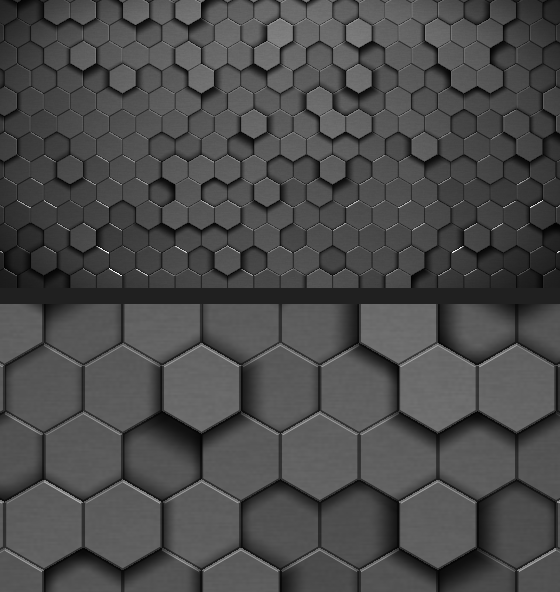
Top: the whole. Bottom: its middle third, enlarged.
A WebGL 2 fragment shader for this pattern:

```glsl
#version 300 es
precision highp float;
// A wall of dark hexagonal tiles standing at different heights, lit from above.
// Each pixel finds its tile, then gathers soft shadows from the six neighbours
// and adds joints, glinting upper bevels, brushed grain and a broad light falloff.

#define PITCH 0.0912          // tile width, in canvas heights
#define ORIGIN vec2(0.015, 0.964)
#define JOINT_WIDTH 0.022     // in tile widths
#define BEVEL_WIDTH 0.034     // in tile widths
#define SHADOW_REACH 0.38
#define SHADOW_DROP 0.13
#define SHADOW_DEPTH 0.82
#define GLINT 0.62
#define GRAIN 0.045
#define LIGHT_HEIGHT 1.35

uniform vec2 u_resolution;
out vec4 fragColor;

const float ROW = 0.8660254;

float hash(vec2 p) {
    vec3 q = fract(vec3(p.xyx) * 0.1031);
    q += dot(q, q.yzx + 33.33);
    return fract((q.x + q.y) * q.z);
}

float noise(vec2 p) {
    vec2 i = floor(p), f = fract(p);
    f = f * f * (3.0 - 2.0 * f);
    return mix(mix(hash(i), hash(i + vec2(1, 0)), f.x),
               mix(hash(i + vec2(0, 1)), hash(i + vec2(1, 1)), f.x), f.y);
}

// Signed distance to an upright hexagon of width 1
float hexDistance(vec2 p) {
    p = abs(p);
    return max(p.x, dot(p, vec2(0.5, ROW))) - 0.5;
}

// Centre of the tile containing p, from two interleaved rectangular grids
vec2 tileCentre(vec2 p) {
    vec2 grid = vec2(1.0, 2.0 * ROW), offset = vec2(0.5, ROW);
    vec2 a = floor(p / grid + 0.5) * grid;
    vec2 b = floor((p - offset) / grid + 0.5) * grid + offset;
    return dot(p - a, p - a) < dot(p - b, p - b) ? a : b;
}

vec2 tileId(vec2 centre) {
    return floor(centre * vec2(2.0, 1.0 / ROW) + 0.5) + 137.0;
}

// Three levels: sunken, flush and raised, with a little unevenness
float tileHeight(vec2 centre) {
    vec2 id = tileId(centre);
    float r = hash(id);
    float level = r < 0.25 ? 0.0 : (r < 0.81 ? 0.42 : 1.0);
    return level + 0.07 * hash(id + 51.0);
}

void main() {
    vec2 uv = gl_FragCoord.xy / u_resolution.y;
    float midX = 0.5 * u_resolution.x / u_resolution.y;
    vec2 p = (uv - ORIGIN) / PITCH;
    float px = 1.0 / (u_resolution.y * PITCH);

    vec2 centre = tileCentre(p), local = p - centre;
    vec2 id = tileId(centre);
    float height = tileHeight(centre);

    // Neighbours: nearest edge and shadows of taller tiles
    float shade = 1.0, reachToEdge = -1.0, edgeRise = 0.0;
    vec2 edgeNormal = vec2(0.0);
    for (int k = 0; k < 6; k++) {
        float angle = float(k) * 1.0471976;
        vec2 n = vec2(cos(angle), sin(angle));
        float rise = tileHeight(centre + n) - height;
        float along = dot(local, n);
        if (along > reachToEdge) {
            reachToEdge = along;
            edgeNormal = n;
            edgeRise = rise;
        }
        float lift = max(rise - 0.08, 0.0);
        float d = hexDistance(local - n + vec2(0.0, SHADOW_DROP * lift));
        float cover = 1.0 - smoothstep(-0.08, 0.02 + SHADOW_REACH * lift, d);
        shade *= 1.0 - SHADOW_DEPTH * cover * smoothstep(0.0, 0.55, lift);
    }
    float edge = 0.5 - reachToEdge;

    // Broad light: strongest at top centre, fading to the sides and corners
    vec2 side = vec2((uv.x - midX) / midX, uv.y * 2.0 - 1.0);
    float light = mix(0.30, 0.45, uv.y) * exp(-0.5 * side.x * side.x);
    light *= 1.0 - 0.45 * smoothstep(0.9, 2.0, dot(side, side));

    // Tile face
    float face = light * mix(0.88, 1.07, height);
    face *= 0.95 + 0.1 * hash(id + 19.0) - 0.1 * local.y;
    face *= 1.0 + GRAIN * (noise(p * vec2(5.0, 45.0)) + noise(p * 23.0) - 1.0);
    face *= shade;

    // Dark joint, then bevels that catch the light on upper edges
    float joint = 1.0 - smoothstep(JOINT_WIDTH - 0.5 * px, JOINT_WIDTH + 0.5 * px, edge);
    face *= 1.0 - 0.5 * joint;
    vec2 toLight = normalize(vec2(midX, LIGHT_HEIGHT) - uv);
    float facing = max(dot(edgeNormal, toLight), 0.0);
    float bevel = 1.0 - smoothstep(BEVEL_WIDTH - 0.5 * px, BEVEL_WIDTH + 0.5 * px, edge);
    float open = 1.0 - smoothstep(0.05, 0.3, edgeRise);
    float low = smoothstep(0.85, 0.1, uv.y + 0.2 * (1.0 - abs(side.x)));
    float sparkle = hash(id + floor(edgeNormal * 4.0 + 0.5) + 83.0);
    float glint = GLINT * low * pow(facing, 6.0) * mix(0.15, 1.0, sparkle * sparkle);
    glint *= 1.0 + 0.6 * smoothstep(0.1, -0.4, edgeRise);
    float rim = smoothstep(0.3, 0.9, facing) * light * 0.6;
    face += bevel * open * (rim + glint) * mix(0.3, 1.0, shade);

    fragColor = vec4(vec3(clamp(face, 0.0, 1.0)), 1.0);
}
```
